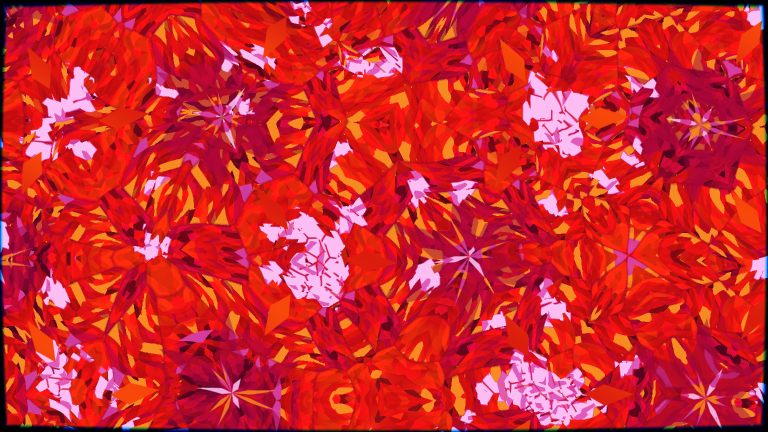
Reproduce this background procedurally as a Shadertoy shader.

```glsl
// Ruby shards in a three-mirror kaleidoscope: the plane is folded into one
// triangle (gem, cluster and star corners), then filled with nested cellular
// facets, splintered pale gaps and pointed blades, inside a bowed dark rim.
#define SIDE 0.370          // mirror triangle side, in canvas heights
#define GEM_AT vec2(0.188, -0.097)
#define WOBBLE 0.012        // departure from exact symmetry
#define SHARD_SCALE 9.0
#define FACET_SCALE vec2(19.0, 50.0)
#define GAP_SCALE 21.0
#define RED vec3(0.88, 0.06, 0.06)
#define CRIMSON vec3(0.73, 0.03, 0.19)
#define PINK vec3(0.99, 0.74, 0.95)
#define MAGENTA vec3(0.85, 0.26, 0.67)
#define AMBER vec3(0.97, 0.54, 0.13)
#define DARK vec3(0.26, 0.01, 0.10)

vec3 hash3(vec2 p) {
    vec3 a = fract(p.xyx * vec3(0.1031, 0.1030, 0.0973));
    a += dot(a, a.yxz + 33.33);
    return fract((a.xxy + a.yzz) * a.zyx);
}

mat2 turn(float a) {
    float c = cos(a), s = sin(a);
    return mat2(c, s, -s, c);
}

// Cellular facet: offset from its seed, border distance, random triple.
struct Facet { vec2 off; float rim; vec3 rnd; };

Facet facetAt(vec2 p) {
    vec2 cell = floor(p);
    Facet f = Facet(vec2(0.0), 0.0, vec3(0.0));
    float near = 9.0, second = 9.0;
    for (int y = -1; y <= 1; y++)
    for (int x = -1; x <= 1; x++) {
        vec2 id = cell + vec2(x, y);
        vec3 h = hash3(id);
        vec2 d = p - id - h.xy;
        float r = length(d) + 0.25 * abs(d.x + d.y);
        if (r < near) {
            second = near;
            near = r;
            f.off = d;
            f.rnd = hash3(id + 71.0);
        } else second = min(second, r);
    }
    f.rim = second - near;
    return f;
}

// Reflect into the triangle (0,0), (SIDE,0), apex.
vec2 foldTriangle(vec2 p) {
    vec2 left = vec2(0.866, -0.5), right = vec2(-0.866, -0.5);
    for (int i = 0; i < 10; i++) {
        p.y = abs(p.y);
        p -= 2.0 * min(dot(p, left), 0.0) * left;
        vec2 c = p - vec2(SIDE, 0.0);
        p -= 2.0 * min(dot(c, right), 0.0) * right;
    }
    return p;
}

// Coverage of a pointed kite from a to b with half width w.
float blade(vec2 p, vec2 a, vec2 b, float w) {
    vec2 axis = b - a;
    float len = length(axis);
    axis /= len;
    float t = dot(p - a, axis) / len;
    float across = abs(dot(p - a, vec2(-axis.y, axis.x)));
    return smoothstep(-0.001, 0.001, w * min(t / 0.4, (1.0 - t) / 0.6) - across);
}

vec3 jewels(vec2 p) {
    p += WOBBLE * (sin(p.yx * 7.0 + vec2(0.4, 2.0)) + 0.6 * sin(p.yx * 17.0 + p));
    vec2 q = foldTriangle(p - GEM_AT);
    vec2 toStar = vec2(0.5, 0.866), star = SIDE * toStar;
    float gem = smoothstep(0.19, 0.11, length(q));
    float cluster = smoothstep(0.20, 0.05, length(q - vec2(SIDE, 0.0)));

    // Large shards, each holding its own turned and stretched facets.
    Facet shard = facetAt(mix(q, p, 0.15) * SHARD_SCALE + 20.0);
    vec2 local = turn(6.283 * shard.rnd.x) * shard.off / SHARD_SCALE;
    local.y += 0.008 * sin(local.x * 45.0 + 6.0 * shard.rnd.z);
    Facet cut = facetAt(local * FACET_SCALE + 40.0 * shard.rnd.yz + 50.0);
    Facet chip = facetAt(turn(0.5) * local * FACET_SCALE * 2.0 + 90.0);

    // Facet body colours, with sheen and fine streaks.
    float tone = 0.45 * cut.rnd.x + 0.33 * shard.rnd.y + 0.22 * chip.rnd.x;
    tone += 0.12 * cluster - 0.20 * gem + 0.06 * cut.off.x;
    vec3 col = mix(CRIMSON, RED, smoothstep(0.29, 0.43, tone));
    col = mix(col, vec3(0.97, 0.18, 0.04), 0.85 * smoothstep(0.60, 0.76, tone));
    float streak = sin(local.y * 520.0 + 9.0 * cut.rnd.y) * (cut.rnd.z - 0.3);
    col *= 1.0 + 0.25 * dot(cut.off, cut.rnd.yz - 0.5) + 0.32 * (chip.rnd.y - 0.5) + 0.10 * streak;
    float shadow = smoothstep(0.70, 0.95, 0.6 * chip.rnd.z + 0.4 * cut.rnd.z + 0.10 * gem);
    col = mix(col, DARK, 0.85 * shadow);
    col = mix(col, vec3(0.95, 0.08, 0.22), 0.5 * smoothstep(0.07, 0.0, cut.rim) * step(0.5, cut.rnd.y));
    col = mix(col, MAGENTA, 0.9 * step(0.955, cut.rnd.y + 0.02 * gem));

    // Amber glints gather in a few of the shards.
    float glint = 0.6 * cut.rnd.z + 0.4 * chip.rnd.x + 0.22 * (shard.rnd.z - 0.5);
    col = mix(col, AMBER, smoothstep(0.85, 0.87, glint));
    col = mix(col, CRIMSON * 0.8, 0.45 * smoothstep(0.07, 0.0, shard.rim));

    // Broad violet petals of the gem.
    float petal = blade(q, vec2(0.0), 0.19 * vec2(0.866, 0.5), 0.035);
    col = mix(col, vec3(0.62, 0.02, 0.24), 0.5 * petal);

    // Pale gaps, splintered by the facets; each cell opens or closes as a whole.
    vec2 g = p + 0.030 * (cut.rnd.xy - 0.5) + 0.022 * (shard.rnd.yz - 0.5);
    Facet gap = facetAt(g * GAP_SCALE + 130.0);
    vec2 seed = foldTriangle(g - gap.off / GAP_SCALE - GEM_AT);
    float chance = 0.055 + 0.62 * smoothstep(0.13, 0.06, length(seed - star));
    chance *= 1.0 - 0.7 * smoothstep(0.15, 0.10, min(length(seed), length(seed - vec2(SIDE, 0.0))));
    float open = step(gap.rnd.x, chance);
    vec3 tint = mix(PINK, MAGENTA, 0.8 * step(0.84, chip.rnd.y));
    col = mix(col, MAGENTA, open * smoothstep(0.02, 0.06, gap.rim));
    col = mix(col, tint, open * smoothstep(0.07, 0.13, gap.rim));

    // Thin uneven spikes at the gem, flat orange kites by the star.
    float around = atan(p.y - GEM_AT.y, p.x - GEM_AT.x);
    float reach = 0.055 + 0.035 * sin(around * 2.0 + 11.0 * p.x);
    float spike = blade(q, vec2(0.0), reach * toStar, 0.007);
    col = mix(col, mix(PINK, MAGENTA, step(0.6, cut.rnd.x)), 0.9 * spike);
    float ray = blade(q, vec2(0.0), (0.14 - reach) * vec2(0.97, 0.22), 0.005);
    col = mix(col, mix(MAGENTA, AMBER, step(0.6, chip.rnd.x)), 0.85 * ray);
    float kite = blade(q, star - 0.085 * toStar, star - 0.20 * toStar, 0.025);
    float facing = 0.5 + 0.5 * sin(p.x * 9.0 + p.y * 13.0);
    return mix(col, mix(vec3(0.86, 0.11, 0.05), vec3(0.97, 0.28, 0.04), facing), kite);
}

void mainImage(out vec4 fragColor, in vec2 fragCoord) {
    vec3 sum = vec3(0.0);
    for (int i = 0; i < 4; i++) {
        vec2 jitter = 0.6 * vec2(i % 2, i / 2) - 0.3;
        vec2 p = (fragCoord + jitter - 0.5 * iResolution.xy) / iResolution.y;
        sum += jewels(p * (1.0 + 0.012 * dot(p, p)));
    }
    // Bowed rim whose colour channels end at different depths.
    vec2 c = 2.0 * fragCoord / iResolution.xy - 1.0;
    vec2 inset = 1.0 - abs(c) - vec2(0.014, 0.026) * c.yx * c.yx;
    float edge = min(inset.x * iResolution.x / iResolution.y, inset.y);
    vec3 rim = smoothstep(vec3(0.0, -0.008, -0.014), vec3(0.018, 0.010, 0.004), vec3(edge));
    fragColor = vec4(0.25 * sum * rim, 1.0);
}
```
